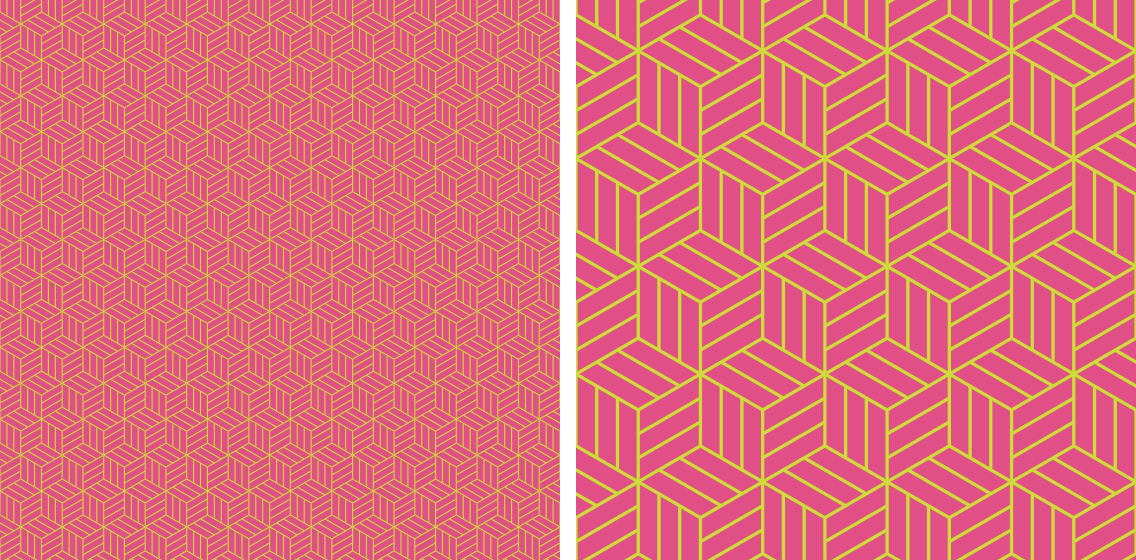
Left: the whole. Right: its middle third, enlarged.
Give the GLSL for this pattern, as a three.js fragment shader.

```glsl
varying vec2 vUv;

// Offset from the nearest point of a triangular lattice with unit spacing
vec2 nearestNode(vec2 p) {
  vec2 cell = vec2(1.0, sqrt(3.0));
  vec2 a = mod(p + 0.5 * cell, cell) - 0.5 * cell;
  vec2 b = mod(p, cell) - 0.5 * cell;
  return dot(a, a) < dot(b, b) ? a : b;
}

// Distance to the nearest multiple of the spacing
float lineDistance(float x, float spacing) {
  return abs(fract(x / spacing + 0.5) - 0.5) * spacing;
}

void main() {
  const float cubesAcross = 13.5;
  vec2 q = nearestNode(vUv * cubesAcross + vec2(0.0, 0.068));

  // Coordinates across the three edge directions of the cubes
  vec3 axes = vec3(q.x, dot(q, vec2(-0.5, 0.866025)), dot(q, vec2(-0.5, -0.866025)));
  vec3 reach = abs(axes);

  // Each face is striped along one edge direction and closed by another
  vec2 face = axes.zy;
  if (reach.y > max(reach.x, reach.z)) face = axes.xz;
  else if (reach.z > reach.x) face = axes.yx;
  float d = min(lineDistance(face.x, 1.0 / 6.0), lineDistance(face.y, 0.5));

  // Smoothed stroke over the ground colour
  float pixel = fwidth(vUv.x) * cubesAcross;
  float stroke = clamp((0.0132 - d) / pixel + 0.5, 0.0, 1.0);
  vec3 pink = vec3(0.88, 0.31, 0.52);
  vec3 lime = vec3(0.804, 0.863, 0.224);
  gl_FragColor = vec4(mix(pink, lime, stroke), 1.0);
}
```
